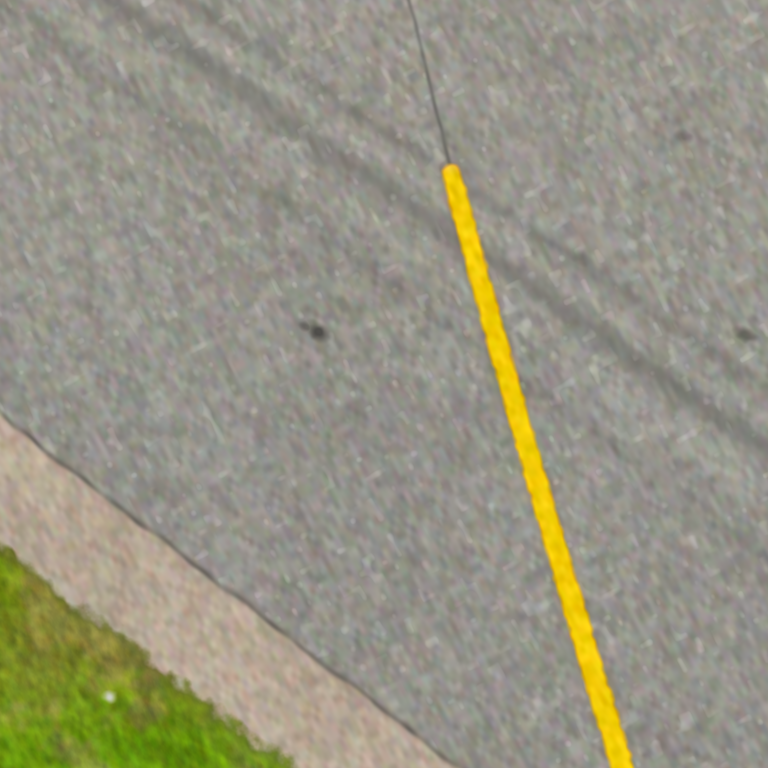
Reproduce this texture procedurally as a WebGL 1 fragment shader.

```glsl
precision highp float;
uniform vec2 u_resolution;

#define ASPHALT vec3(0.575, 0.568, 0.54)
#define CURB vec3(0.71, 0.65, 0.58)
#define GRASS vec3(0.42, 0.53, 0.06)
#define DRY_GRASS vec3(0.55, 0.51, 0.25)
#define PAINT vec3(0.95, 0.80, 0.02)
#define GRAIN 0.15
#define CHROMA 0.055
#define TRACK_DEPTH 0.095

float hash(vec2 p) {
  vec3 q = fract(vec3(p.xyx) * 0.1031);
  q += dot(q, q.yzx + 33.33);
  return fract((q.x + q.y) * q.z);
}

float noise(vec2 p) {
  vec2 i = floor(p), f = fract(p);
  f = f * f * (3.0 - 2.0 * f);
  return mix(mix(hash(i), hash(i + vec2(1.0, 0.0)), f.x),
             mix(hash(i + vec2(0.0, 1.0)), hash(i + 1.0), f.x), f.y);
}

float fbm(vec2 p) {
  float sum = 0.0, amp = 0.5;
  for (int i = 0; i < 4; i++) {
    sum += amp * noise(p);
    p = mat2(0.8, 0.6, -0.6, 0.8) * p * 2.03 + 17.0;
    amp *= 0.5;
  }
  return sum / 0.9375;
}

// Vertical offset from a sloping line, scaled to true distance
float lineOffset(vec2 p, float height, float slope) {
  return (p.y - height - slope * p.x) * inversesqrt(1.0 + slope * slope);
}

float band(float d, float width) {
  return exp(-d * d / (width * width));
}

// Soft elliptical spot, tilted down to the right, with an uneven rim
float spot(vec2 p, vec2 center, vec2 radius) {
  vec2 d = p - center;
  vec2 q = vec2(0.87 * d.x - 0.5 * d.y, 0.5 * d.x + 0.87 * d.y) / radius;
  return 1.0 - smoothstep(0.2, 1.4, length(q) + 0.5 * (noise(p * 130.0) - 0.5));
}

void main() {
  vec2 p = gl_FragCoord.xy / u_resolution;
  float px = 1.0 / min(u_resolution.x, u_resolution.y);

  // Grain stretched along a steep diagonal
  vec2 g = vec2(0.88 * p.x + 0.47 * p.y, -0.47 * p.x + 0.88 * p.y);
  vec2 fine = g * vec2(150.0, 95.0);
  float grain = 0.6 * noise(fine) + 0.4 * noise(g * vec2(80.0, 55.0) + 40.0) - 0.5;
  vec3 tint = vec3(noise(fine * 0.8 + 71.0), noise(fine * 0.8 + 133.0),
                   noise(fine * 0.8 + 211.0)) - 0.5;
  vec3 speckle = GRAIN * grain + CHROMA * tint;
  float wear = fbm(p * 7.0 + 3.0) - 0.5;

  // Road surface with soft pale pebbles
  vec3 road = ASPHALT + 0.05 * wear;
  road += 0.02 * smoothstep(0.35, 1.0, p.y) * vec3(1.0, 0.85, 0.6);
  road += 0.07 * smoothstep(0.72, 1.0, noise(g * vec2(90.0, 75.0) + 300.0));

  // Tyre tracks with paler strips between
  float mainTrack = band(lineOffset(p, 1.099, -0.685), 0.014);
  float upperTrack = band(lineOffset(p, 1.164, -0.67), 0.009);
  float lowerTrack = band(lineOffset(p, 1.0, -0.725), 0.012);
  float polish = band(lineOffset(p, 1.132, -0.678), 0.011)
               + band(lineOffset(p, 1.05, -0.70), 0.014);
  float tracks = mainTrack + 0.7 * upperTrack + 0.45 * lowerTrack;
  road -= TRACK_DEPTH * tracks * (0.9 + 0.8 * wear) * vec3(1.0, 0.97, 0.9);
  road += 0.03 * polish;
  road += speckle * (1.0 - 0.5 * mainTrack - 0.25 * upperTrack);

  // Crack running up from the paint
  float crackX = 0.586 - (p.y - 0.783) * 0.246 + 0.003 * (noise(p.yy * 35.0) - 0.5);
  float crack = band(p.x - crackX, 0.0027 + 0.3 * px) * smoothstep(0.765, 0.785, p.y);
  crack *= 0.7 + 0.5 * noise(p.yy * 50.0);
  road = mix(road, vec3(0.39, 0.385, 0.37), 0.65 * crack);

  // Debris
  float debris = 0.8 * spot(p, vec2(0.415, 0.567), vec2(0.017, 0.011));
  debris = max(debris, 0.5 * spot(p, vec2(0.399, 0.574), vec2(0.011, 0.006)));
  debris = max(debris, 0.4 * spot(p, vec2(0.890, 0.822), vec2(0.012, 0.008)));
  debris = max(debris, 0.5 * spot(p, vec2(0.971, 0.564), vec2(0.015, 0.008)));
  debris = max(debris, 0.25 * spot(p, vec2(0.755, 0.665), vec2(0.014, 0.008)));
  vec3 color = mix(road, vec3(0.24, 0.235, 0.23), debris);

  // Curb and its broken dark seam
  float curbD = lineOffset(p, 0.460, -0.768) + 0.005 * (noise(p.xx * 28.0) - 0.5);
  vec3 curb = CURB + 0.06 * wear + speckle;
  color = mix(curb, color, smoothstep(-0.004 - px, 0.004 + px, curbD));
  float seam = band(curbD, 0.0036 + 0.3 * px) * (0.35 + 0.75 * noise(p.xx * 45.0));
  color = mix(color, vec3(0.36, 0.345, 0.32), 0.75 * seam);

  // Grass with a ragged, shaded edge
  float grassD = lineOffset(p, 0.291, -0.767)
               + 0.028 * (fbm(p * 38.0) - 0.5) + 0.012 * (noise(fine * 0.7) - 0.5);
  float dry = band(length(p - vec2(0.055, 0.145)), 0.075) * 0.6
            + 0.8 * smoothstep(0.50, 0.75, fbm(p * 16.0 + 9.0))
            + 0.35 * band(grassD, 0.03);
  vec3 grass = mix(GRASS, DRY_GRASS, clamp(dry, 0.0, 0.85));
  grass += vec3(-0.02, 0.035, -0.01) * smoothstep(0.16, 0.0, p.y);
  grass *= 0.97 + 0.5 * (fbm(g * vec2(62.0, 38.0)) - 0.5) + 0.3 * grain;
  grass += CHROMA * tint;
  grass = mix(grass, vec3(0.36, 0.37, 0.20), 0.5 * band(grassD, 0.012));
  grass = mix(grass, vec3(0.80, 0.81, 0.76), spot(p, vec2(0.143, 0.092), vec2(0.008)));
  color = mix(grass, color, smoothstep(-0.008, 0.009, grassD));

  // Painted stripe, slightly bowed and wider toward the bottom
  float t = clamp((0.778 - p.y) / 0.778, 0.0, 1.0);
  float centerX = 0.587 + 0.224 * t - 0.018 * t * (1.0 - t);
  float halfWidth = mix(0.0125, 0.0148, t);
  vec2 offset = vec2((p.x - centerX) * 0.963, max(p.y - 0.774, 0.0));
  float stripeD = length(offset) - halfWidth + 0.003 * (noise(p * 110.0) - 0.5);
  vec3 paint = PAINT + 0.14 * grain + 0.04 * tint;
  paint -= vec3(0.04, 0.10, 0.0) * smoothstep(-0.005, 0.0, stripeD);
  paint += vec3(0.02, 0.0, 0.2) * smoothstep(0.768, 0.785, p.y);
  color = mix(color, color * vec3(0.97, 0.94, 0.90), band(stripeD, 0.006));
  color = mix(paint, color, smoothstep(-0.002 - px, 0.002 + px, stripeD));

  gl_FragColor = vec4(clamp(color, 0.0, 1.0), 1.0);
}
```
